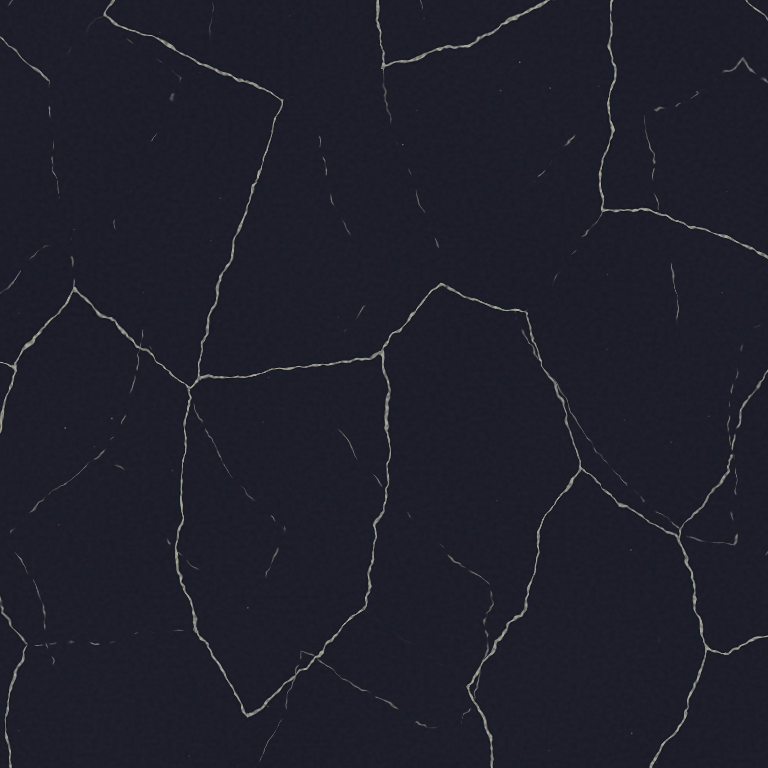
Write a Shadertoy shader that draws this texture.

```glsl
const vec3 BASE = vec3(0.108, 0.115, 0.158);
const vec3 SHADOW = vec3(0.060, 0.068, 0.108);
const vec3 VEIN = vec3(0.66, 0.66, 0.61);

vec2 hash2(vec2 p) {
    vec3 q = fract(p.xyx * vec3(0.1031, 0.1030, 0.0973));
    q += dot(q, q.yzx + 33.33);
    return fract((q.xx + q.yz) * q.zy);
}

float cornerSlope(vec2 cell, vec2 corner, vec2 f) {
    float angle = 6.2832 * hash2(cell + corner).x;
    return dot(vec2(cos(angle), sin(angle)), f - corner);
}

// Gradient noise, roughly -0.7 to 0.7
float gradientNoise(vec2 p) {
    vec2 cell = floor(p), f = fract(p);
    vec2 u = f * f * f * (f * (f * 6.0 - 15.0) + 10.0);
    float low = mix(cornerSlope(cell, vec2(0, 0), f), cornerSlope(cell, vec2(1, 0), f), u.x);
    float high = mix(cornerSlope(cell, vec2(0, 1), f), cornerSlope(cell, vec2(1, 1), f), u.x);
    return mix(low, high, u.y);
}

vec2 noisePair(vec2 p) {
    return vec2(gradientNoise(p), gradientNoise(p + vec2(37.2, 71.7)));
}

// Bends straight cracks into wandering, jagged ones
vec2 warp(vec2 p) {
    p += 0.035 * noisePair(p * 5.0);
    p += 0.012 * noisePair(p * 17.0 + 9.0);
    p += 0.0050 * noisePair(p * 46.0 + 23.0);
    return p + 0.0022 * noisePair(p * 120.0 + 51.0);
}

// Staggered rows give upright cells with slanted joints
vec2 site(vec2 id, float jitter) {
    return id + 0.5 + jitter * (hash2(id + 40.0) - 0.5) + vec2(0.5 * mod(id.y, 2.0), 0.0);
}

// Coverage of a line that stays true when thinner than a pixel
float stroke(float dist, float halfWidth, float pixel) {
    float peak = min(1.0, 2.0 * halfWidth / pixel);
    return clamp((halfWidth - dist) / pixel + 0.5, 0.0, peak);
}

// Returns vein coverage in x and the dark rim beside it in y
vec2 cracks(vec2 uv, vec2 scale, float jitter, vec2 present, float boldest, float pixel) {
    vec2 p = uv * scale, home = floor(p);
    vec2 nearId = home, nearSite = home;
    float nearest = 100.0;
    for (int k = 0; k < 25; k++) {
        vec2 id = home + vec2(k % 5 - 2, k / 5 - 2);
        vec2 s = site(id, jitter);
        float d = dot(p - s, p - s);
        if (d < nearest) { nearest = d; nearId = id; nearSite = s; }
    }

    float swell = 1.0 + 0.9 * gradientNoise(uv * 75.0);
    float gaps = gradientNoise(uv * 58.0 + 13.0) + 0.7 * gradientNoise(uv * 9.0 + 5.0);
    float vein = 0.0, rim = 0.0, first = 1.0, second = 1.0;
    for (int k = 0; k < 25; k++) {
        vec2 id = home + vec2(k % 5 - 2, k / 5 - 2);
        if (id == nearId) continue;
        vec2 s = site(id, jitter);
        vec2 normal = normalize(s - nearSite);
        float d = dot(0.5 * (s + nearSite) - p, normal) / length(normal * scale);

        // Both sides of an edge share one random strength
        float pick = hash2(id + nearId + 7.0 * abs(id - nearId) + 90.0).x;
        float strength = boldest * smoothstep(present.x, present.y, pick);
        float unbroken = smoothstep(-0.15, 0.15, gaps + 1.1 * strength - 0.35);
        float halfWidth = mix(0.0005, 0.00145, strength) * swell;
        float ink = unbroken * smoothstep(0.0, 0.2, strength) * mix(0.55, 1.0, strength);
        vein = max(vein, ink * stroke(d, halfWidth, pixel));
        rim = max(rim, ink * strength * smoothstep(0.0055, 0.002, d));

        float weighted = d + 0.012 * (1.0 - strength);
        second = min(second, max(first, weighted));
        first = min(first, weighted);
    }
    // Swollen knots where bold veins meet
    float knot = smoothstep(0.0055, 0.003, second) * stroke(first, 0.0028 * swell, pixel);
    return vec2(max(vein, knot), rim);
}

// Sparse pale specks
float specks(vec2 uv, float pixel) {
    vec2 p = uv * 30.0, cell = floor(p);
    vec2 centre = 0.2 + 0.6 * hash2(cell + 17.0);
    vec2 chance = hash2(cell + 63.0);
    float dist = length(fract(p) - centre) / 30.0;
    return step(0.95, chance.x) * stroke(dist, 0.0010, pixel) * mix(0.15, 0.6, chance.y * chance.y);
}

void mainImage(out vec4 fragColor, in vec2 fragCoord) {
    vec2 uv = fragCoord / iResolution.y;
    float pixel = 1.0 / iResolution.y;
    vec2 bent = warp(uv + 2.0);

    // Bold network with a sparse web of hairlines
    vec2 bold = cracks(bent, vec2(4.1, 2.7), 0.75, vec2(0.02, 0.60), 1.0, pixel);
    vec2 hair = cracks(bent + 5.3, vec2(4.6, 3.4), 0.9, vec2(0.50, 0.85), 0.30, pixel);
    float vein = max(bold.x, hair.x);

    // Fine leathery ground
    float grain = gradientNoise(uv * vec2(125.0, 155.0)) + 0.8 * gradientNoise(uv * 245.0 + 31.0);
    vec3 color = BASE + 0.013 * grain + 0.005 * gradientNoise(uv * 4.0);
    color = mix(color, SHADOW, 0.65 * bold.y * smoothstep(-0.3, 0.5, grain));

    // Mottled mineral fill
    float mottle = 0.83 + 0.55 * gradientNoise(uv * 210.0 + 77.0);
    color = mix(color, VEIN, clamp(vein * mottle, 0.0, 1.0));
    color = mix(color, VEIN, specks(uv, pixel));
    fragColor = vec4(color, 1.0);
}
```
